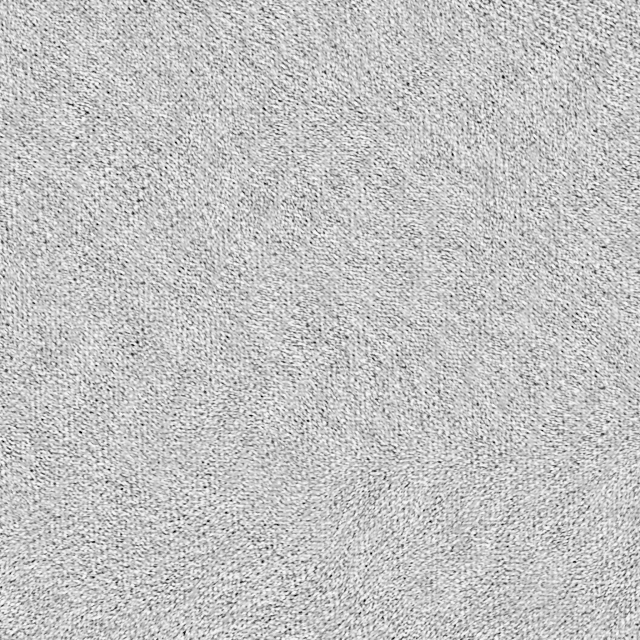
Write a WebGL 1 fragment shader that draws this texture.

```glsl
precision highp float;

uniform vec2 u_resolution;

const float GRAIN_CELLS = 512.0;       // grain lattice cells across the canvas
const float GRAIN_JITTER = 0.8;        // scatter of each grain in its cell
const float GRAIN_LENGTH = 0.82;       // kernel radii, in cells
const float GRAIN_WIDTH = 0.54;
const float HALO_RADIUS = 1.5;
const float HALO_STRENGTH = 0.16;
const float FALLING_ANGLE = -0.72;     // grain directions, in radians
const float RISING_ANGLE = 0.6;
const float ANGLE_WANDER = 0.9;
const vec2 STREAK_CELLS = vec2(45.0, 95.0);
const float STREAK_STRENGTH = 0.4;
const float PATCH_CELLS = 24.0;
const float CALM_CONTRAST = 0.72;
const float ROUGH_CONTRAST = 1.26;
const float MID_TONE = 0.783;
const float TONE_SLOPE = 0.123;
const float DARK_SKEW = 0.02;          // stretches the dark end of the tones

float hash(vec2 p) {
  return fract(sin(dot(p, vec2(127.1, 311.7))) * 43758.5453);
}

float valueNoise(vec2 p) {
  vec2 i = floor(p);
  vec2 f = fract(p);
  f = f * f * (3.0 - 2.0 * f);
  float low = mix(hash(i), hash(i + vec2(1.0, 0.0)), f.x);
  float high = mix(hash(i + vec2(0.0, 1.0)), hash(i + vec2(1.0, 1.0)), f.x);
  return mix(low, high, f.y);
}

// Coordinates along and across a direction
vec2 alongAcross(vec2 p, float angle) {
  float c = cos(angle);
  float s = sin(angle);
  return vec2(c * p.x + s * p.y, c * p.y - s * p.x);
}

// Scattered grains seen through a sharpened, oriented kernel; unit variance
float orientedGrain(vec2 p, float angle) {
  vec2 cell = floor(p);
  float sum = 0.0;
  float power = 0.0;
  for (int y = -3; y <= 3; y++) {
    for (int x = -3; x <= 3; x++) {
      vec2 site = cell + vec2(float(x), float(y));
      vec2 scatter = vec2(hash(site + 19.3), hash(site + 57.9)) - 0.5;
      vec2 offset = site + 0.5 + GRAIN_JITTER * scatter - p;
      vec2 core = alongAcross(offset, angle) / vec2(GRAIN_LENGTH, GRAIN_WIDTH);
      vec2 halo = offset / HALO_RADIUS;
      float weight = exp(-0.5 * dot(core, core))
                   - HALO_STRENGTH * exp(-0.5 * dot(halo, halo));
      float strength = 2.0 * hash(site) - 1.0;
      sum += weight * strength * abs(strength);   // few strong grains
      power += weight * weight;
    }
  }
  return sum * sqrt(5.0 / power);
}

float streaks(vec2 uv, float angle) {
  vec2 p = alongAcross(uv, angle) * STREAK_CELLS;
  return 2.0 * valueNoise(p + 50.0) - 1.0;
}

void main() {
  vec2 uv = gl_FragCoord.xy / u_resolution;

  // Direction field: falling to the right, rising near the bottom
  float drift = valueNoise(uv * 5.0 + 17.0) - 0.5;
  float rising = 1.0 - smoothstep(0.12, 0.42, uv.y + 0.3 * drift);
  float wander = ANGLE_WANDER * (valueNoise(uv * 9.0 + 31.0) - 0.5);
  float angle = mix(FALLING_ANGLE, RISING_ANGLE, rising) + wander;

  // Fine grain, rougher in some patches
  float patches = mix(valueNoise(uv * PATCH_CELLS + 73.0),
                      valueNoise(uv * PATCH_CELLS * 2.3 + 91.0), 0.4);
  float contrast = mix(CALM_CONTRAST, ROUGH_CONTRAST, patches);
  float grain = contrast * orientedGrain(uv * GRAIN_CELLS, angle);

  // Soft streaky mottling
  float mottle = mix(streaks(uv, FALLING_ANGLE), streaks(uv, RISING_ANGLE), rising);
  float level = grain + STREAK_STRENGTH * mottle;

  float tone = MID_TONE + TONE_SLOPE * level - DARK_SKEW * level * level;
  gl_FragColor = vec4(vec3(clamp(tone, 0.0, 1.0)), 1.0);
}
```
